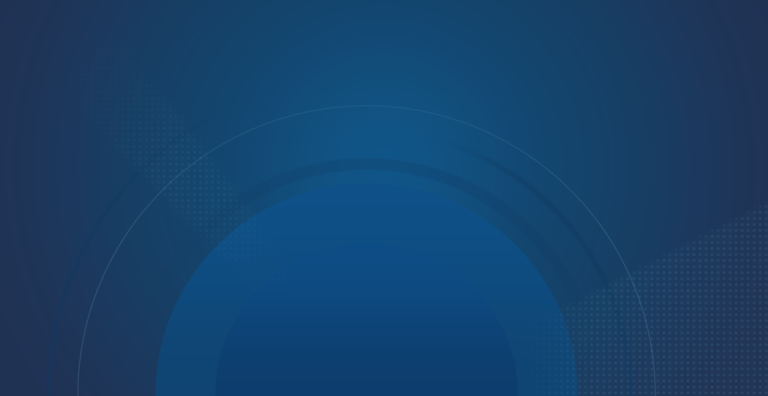
Write a WebGL 1 fragment shader that draws this background.

```glsl
precision highp float;
// Deep blue backdrop: concentric half discs, faint arcs and fading dot fields.
uniform vec2 u_resolution;

// Layout, in canvas heights from the bottom centre
const vec2 HUB = vec2(-0.044, 0.004);
const vec2 GLOW_CENTRE = vec2(0.0, 0.58);
const float INNER_RADIUS = 0.382;
const float OUTER_RADIUS = 0.533;
const float BAND_RADIUS = 0.582;
const float RIGHT_ARC_RADIUS = 0.666;
const float LINE_RADIUS = 0.729;
const float LEFT_ARC_RADIUS = 0.803;
const float DOT_PITCH = 0.0152;
const float DOT_RADIUS = 0.0033;

// Colours
const vec3 GLOW = vec3(0.063, 0.333, 0.530);
const vec3 MID = vec3(0.075, 0.268, 0.425);
const vec3 RIM = vec3(0.125, 0.196, 0.330);
const vec3 SHADOW = vec3(0.060, 0.220, 0.380);
const vec3 OUTER_TOP = vec3(0.055, 0.315, 0.530);
const vec3 OUTER_BASE = vec3(0.058, 0.268, 0.450);
const vec3 INNER_TOP = vec3(0.052, 0.302, 0.520);
const vec3 INNER_BASE = vec3(0.050, 0.240, 0.430);
const vec3 LINE_TINT = vec3(0.400, 0.600, 0.680);
const vec3 DOT_TINT = vec3(0.350, 0.620, 0.700);

// Coverage of a shape from its signed distance
float fill(float d, float soft) {
  return 1.0 - smoothstep(-soft, soft, d);
}

// Coverage of a ring of the given half width
float ring(float r, float radius, float halfWidth, float soft) {
  return fill(abs(r - radius) - halfWidth, soft);
}

// Position along a segment (x) and distance from it (y)
vec2 alongSegment(vec2 p, vec2 a, vec2 b) {
  vec2 ab = b - a;
  float t = clamp(dot(p - a, ab) / dot(ab, ab), 0.0, 1.0);
  return vec2(t, length(p - a - ab * t));
}

// Radial background light
vec3 backdrop(vec2 p) {
  float d = length(p - GLOW_CENTRE);
  vec3 colour = mix(GLOW, MID, smoothstep(0.0, 0.52, d));
  return mix(colour, RIM, smoothstep(0.38, 1.08, d));
}

// Strength of the diagonal dot patch at upper left
float leftPatch(vec2 p) {
  vec2 s = alongSegment(p, vec2(-0.70, 0.79), vec2(-0.29, 0.31));
  float fade = smoothstep(0.0, 0.45, s.x) * (1.0 - smoothstep(0.6, 1.0, s.x));
  float width = mix(0.095, 0.055, s.x);
  return fill(s.y - width, 0.018) * (0.2 + 0.8 * fade);
}

// Strength of the sloping dot field at lower right
float rightField(vec2 p) {
  float slope = p.y - 0.492 - 0.516 * (p.x - 0.975);
  return fill(slope, 0.012) * smoothstep(0.32, 0.56, p.x);
}

void main() {
  float px = 1.0 / u_resolution.y;
  vec2 p = (gl_FragCoord.xy - vec2(0.5 * u_resolution.x, 0.0)) * px;
  vec2 q = p - HUB;
  float r = length(q);

  vec3 colour = backdrop(p);

  // Broad band, cut off at its right end and fading at the left
  float bandEnds = fill(q.x * 0.42 - q.y, 0.015)
                 * smoothstep(-0.62, -0.25, q.x);
  float band = ring(r, BAND_RADIUS, 0.015, 0.004);
  colour = mix(colour, SHADOW, 0.24 * band * bandEnds);

  // Narrow shadow arcs, one on each side
  float leftArc = ring(r, LEFT_ARC_RADIUS, 0.004, 0.007)
                * (1.0 - smoothstep(-0.65, -0.28, q.x));
  float rightArc = ring(r, RIGHT_ARC_RADIUS, 0.006, 0.007)
                 * smoothstep(0.12, 0.5, q.x);
  colour = mix(colour, SHADOW, 0.55 * max(leftArc, rightArc));

  // Hairline circle, fainter at its crown
  float hairline = ring(r, LINE_RADIUS, 0.0012, px);
  float crown = smoothstep(0.35, 0.75, q.y);
  colour = mix(colour, LINE_TINT, hairline * mix(0.28, 0.17, crown));

  // Stacked half discs
  vec3 outer = mix(OUTER_BASE, OUTER_TOP, smoothstep(0.0, OUTER_RADIUS, q.y));
  vec3 inner = mix(INNER_BASE, INNER_TOP, smoothstep(0.0, INNER_RADIUS, q.y));
  colour = mix(colour, outer, fill(r - OUTER_RADIUS, px));
  colour = mix(colour, inner, fill(r - INNER_RADIUS, px));

  // Dot fields with a thin haze
  vec2 cell = (fract(p / DOT_PITCH) - 0.5) * DOT_PITCH;
  float dots = fill(length(cell) - DOT_RADIUS, px);
  float field = max(0.7 * leftPatch(p), rightField(p));
  colour = mix(colour, DOT_TINT, field * (0.025 + 0.15 * dots));

  gl_FragColor = vec4(colour, 1.0);
}
```
